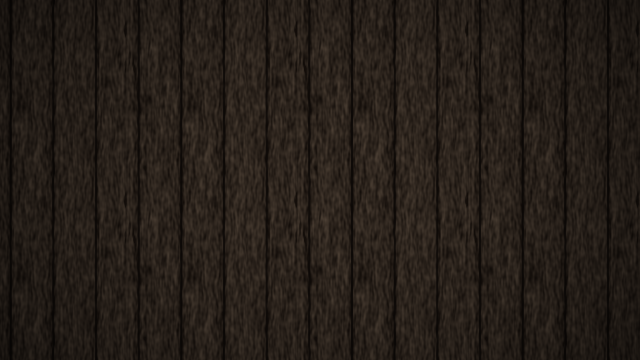
This texture is drawn by a WebGL 2 fragment shader. Its source:

```glsl
#version 300 es
precision highp float;

uniform vec2 u_resolution;
out vec4 fragColor;

// Layout, in canvas widths or plank widths
const float PLANKS = 15.0;
const float FIRST_SEAM = 0.25;
const float PLANKS_PER_TILE = 4.0;
const float SEAM_HALF_WIDTH = 0.024;
const float SHADOW_WIDTH = 0.075;
const float BEVEL_OFFSET = 0.09;

// Grain: cells per tile across and along the planks
const vec2 WARP_CELLS = vec2(9.0, 4.0);
const vec2 BAND_CELLS = vec2(22.0, 3.0);
const vec2 STREAK_CELLS = vec2(46.0, 7.0);
const vec2 FIBRE_CELLS = vec2(72.0, 20.0);
const vec2 PORE_CELLS = vec2(60.0, 36.0);
const float RING_COUNT = 20.0;
const float WARP_AMOUNT = 0.012;

// Wear, in tile units
const int KNOTS = 5;
const vec2 KNOT_CENTER = vec2(0.685, 0.87);
const vec2 KNOT_SPREAD = vec2(0.07, 0.32);
const vec2 KNOT_RADIUS = vec2(0.012, 0.055);
const vec2 CHIP_CENTER = vec2(0.25, 0.12);
const vec2 CHIP_RADIUS = vec2(0.016, 0.06);

// Colours and light
const vec3 GAP_COLOR = vec3(0.035, 0.024, 0.018);
const vec3 DARK_WOOD = vec3(0.065, 0.046, 0.033);
const vec3 LIGHT_WOOD = vec3(0.255, 0.213, 0.175);
const float BASE_TONE = 0.47;
const float CENTER_LIGHT = 1.2;
const vec2 VIGNETTE = vec2(0.38, 0.20);

float hash(vec2 p) {
    vec3 q = fract(vec3(p.xyx) * 0.1031);
    q += dot(q, q.yzx + 33.33);
    return fract((q.x + q.y) * q.z);
}

float cornerSlope(vec2 cell, vec2 offset, vec2 period, float salt) {
    float angle = 6.28318 * hash(mod(cell, period) + salt);
    return dot(vec2(cos(angle), sin(angle)), offset);
}

// Gradient noise that wraps once per tile
float noise(vec2 tile, vec2 cells, float salt) {
    vec2 p = tile * cells;
    vec2 i = floor(p);
    vec2 f = p - i;
    vec2 w = f * f * f * (f * (f * 6.0 - 15.0) + 10.0);
    vec2 e = vec2(1.0, 0.0);
    float low = mix(cornerSlope(i, f, cells, salt),
                    cornerSlope(i + e, f - e, cells, salt), w.x);
    float high = mix(cornerSlope(i + e.yx, f - e.yx, cells, salt),
                     cornerSlope(i + 1.0, f - 1.0, cells, salt), w.x);
    return mix(low, high, w.y);
}

// Soft ragged ellipse, wrapped within the tile
float blot(vec2 tile, vec2 center, vec2 radius, float ragged) {
    vec2 d = fract(tile - center + 0.5) - 0.5;
    return 1.0 - smoothstep(0.35, 1.2, length(d / radius) + ragged);
}

void main() {
    vec2 uv = gl_FragCoord.xy / u_resolution;
    vec2 board = gl_FragCoord.xy / u_resolution.x * PLANKS;
    board.x -= FIRST_SEAM;
    vec2 tile = board / PLANKS_PER_TILE;
    float plank = floor(board.x);
    float kind = mod(plank, PLANKS_PER_TILE);

    // Layered grain, bent by a slow warp
    float warp = noise(tile, WARP_CELLS, 3.0);
    vec2 bent = tile + vec2(WARP_AMOUNT * warp, 0.0);
    float band = noise(bent, BAND_CELLS, 11.0);
    float streak = noise(bent, STREAK_CELLS, 23.0);
    float fibre = noise(bent, FIBRE_CELLS, 37.0);
    float pore = noise(tile, PORE_CELLS, 51.0);
    float rings = sin(6.28318 * (RING_COUNT * tile.x + 2.2 * warp + band));
    float tone = BASE_TONE + 0.22 * band + 0.36 * streak + 0.42 * fibre + 0.22 * pore;
    tone += 0.05 * rings + 0.07 * (hash(vec2(kind, 7.0)) - 0.5);
    tone += 0.04 * (hash(vec2(plank, 19.0)) - 0.5);

    // Knots on one plank and chips beside one seam of each tile
    float ragged = 0.9 * streak + 0.8 * fibre;
    float wear = 0.0;
    for (int k = 0; k < KNOTS; k++) {
        vec2 jitter = vec2(hash(vec2(k, 61)), hash(vec2(k, 83))) - 0.5;
        float size = mix(0.5, 1.0, hash(vec2(k, 97)));
        wear = max(wear, blot(tile, KNOT_CENTER + jitter * KNOT_SPREAD,
                              KNOT_RADIUS * size, ragged));
    }
    wear = max(wear, blot(tile, CHIP_CENTER, CHIP_RADIUS, ragged));
    tone -= 0.3 * wear;

    // Seams with a dark core, soft shadow and worn bevel
    float side = fract(board.x + 0.5) - 0.5 + 0.018 * noise(tile, vec2(4.0, 14.0), 71.0);
    float pixel = PLANKS / u_resolution.x;
    float seamKind = mod(floor(board.x + 0.5), PLANKS_PER_TILE);
    float depth = mix(0.72, 1.0, hash(vec2(seamKind, 43.0)));
    float core = 1.0 - smoothstep(SEAM_HALF_WIDTH - 0.5 * pixel,
                                  SEAM_HALF_WIDTH + 0.5 * pixel, abs(side));
    float shadow = exp(-abs(side) / SHADOW_WIDTH);
    float bevel = exp(-pow((side - BEVEL_OFFSET) / 0.035, 2.0));
    tone += 0.10 * bevel - 0.38 * depth * shadow;

    vec3 color = mix(DARK_WOOD, LIGHT_WOOD, clamp(tone, 0.0, 1.0));
    color = mix(color, GAP_COLOR, core * depth);
    vec2 q = 2.0 * uv - 1.0;
    color *= CENTER_LIGHT - dot(q * q, VIGNETTE);
    fragColor = vec4(color, 1.0);
}
```
